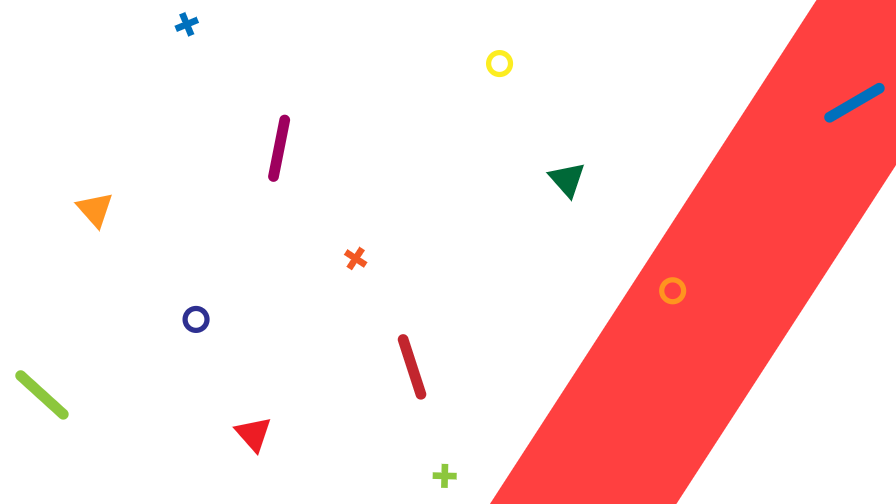
This background is drawn by a Shadertoy shader. Its source:

```glsl
#define PIECES 13
#define BAND_COLOR vec3(1.0, 0.25, 0.25)
#define BAND_FOOT 0.972
#define BAND_SLOPE 0.648
#define BAND_WIDTH 0.37
#define BAR_SIZE vec2(0.057, 0.0107)
#define PLUS_SIZE vec2(0.0238, 0.0066)
#define RING_SIZE vec2(0.0217, 0.0052)
#define TRIANGLE_INRADIUS 0.0223
#define TRIANGLE_TILT 0.2
#define JITTER 0.03

const vec3 PALETTE[10] = vec3[10](
    vec3(0.55, 0.78, 0.24), vec3(1.00, 0.58, 0.12),
    vec3(0.00, 0.44, 0.74), vec3(0.18, 0.19, 0.57),
    vec3(0.62, 0.00, 0.37), vec3(0.93, 0.11, 0.14),
    vec3(0.95, 0.35, 0.14), vec3(0.99, 0.93, 0.13),
    vec3(0.76, 0.15, 0.18), vec3(0.00, 0.41, 0.22));

float hash(float n) {
    return fract(sin(n * 127.1 + 11.7) * 43758.5453);
}

vec2 rotate(vec2 p, float angle) {
    float c = cos(angle), s = sin(angle);
    return mat2(c, -s, s, c) * p;
}

float barDistance(vec2 p) {
    p.x -= clamp(p.x, -BAR_SIZE.x, BAR_SIZE.x);
    return length(p) - BAR_SIZE.y;
}

// Equilateral, pointing down
float triangleDistance(vec2 p) {
    return max(abs(p.x) * 0.866 - p.y * 0.5, p.y) - TRIANGLE_INRADIUS;
}

float plusDistance(vec2 p) {
    p = abs(p);
    vec2 q = vec2(max(p.x, p.y), min(p.x, p.y)) - PLUS_SIZE;
    return max(q.x, q.y);
}

float ringDistance(vec2 p) {
    return abs(length(p) - RING_SIZE.x) - RING_SIZE.y;
}

float bandEdge(float y) {
    return BAND_FOOT + BAND_SLOPE * y;
}

float bandDistance(vec2 p) {
    float across = p.x - bandEdge(p.y) - 0.5 * BAND_WIDTH;
    return (abs(across) - 0.5 * BAND_WIDTH) / length(vec2(1.0, BAND_SLOPE));
}

// Jittered lattice, sheared to follow the band
vec2 pieceCenter(int i) {
    float rank = float((5 * i + 2) % PIECES) / float(PIECES - 1);
    float y = mix(0.06, 0.94, rank);
    float u = 0.07 + 0.081 * float(i);
    u += 0.1 * step(0.93, u); // step clear of the band's edge
    vec2 jitter = vec2(hash(float(i)), hash(float(i) + 31.0)) - 0.5;
    return vec2(u * bandEdge(y), y) + JITTER * jitter;
}

float pieceDistance(vec2 p, int i) {
    int kind = i % 4;
    if (kind == 3) return ringDistance(p);
    if (kind == 1) return triangleDistance(rotate(p, TRIANGLE_TILT));
    p = rotate(p, 3.1416 * hash(float(i) + 67.0));
    return kind == 0 ? barDistance(p) : plusDistance(p);
}

float coverage(float d) {
    return clamp(0.5 - d * iResolution.y, 0.0, 1.0);
}

void mainImage(out vec4 fragColor, in vec2 fragCoord) {
    vec2 p = fragCoord / iResolution.y;

    // Diagonal band on white
    vec3 color = mix(vec3(1.0), BAND_COLOR, coverage(bandDistance(p)));

    // Scattered confetti
    for (int i = 0; i < PIECES; i++) {
        float d = pieceDistance(p - pieceCenter(i), i);
        color = mix(color, PALETTE[i % 10], coverage(d));
    }
    fragColor = vec4(color, 1.0);
}
```
